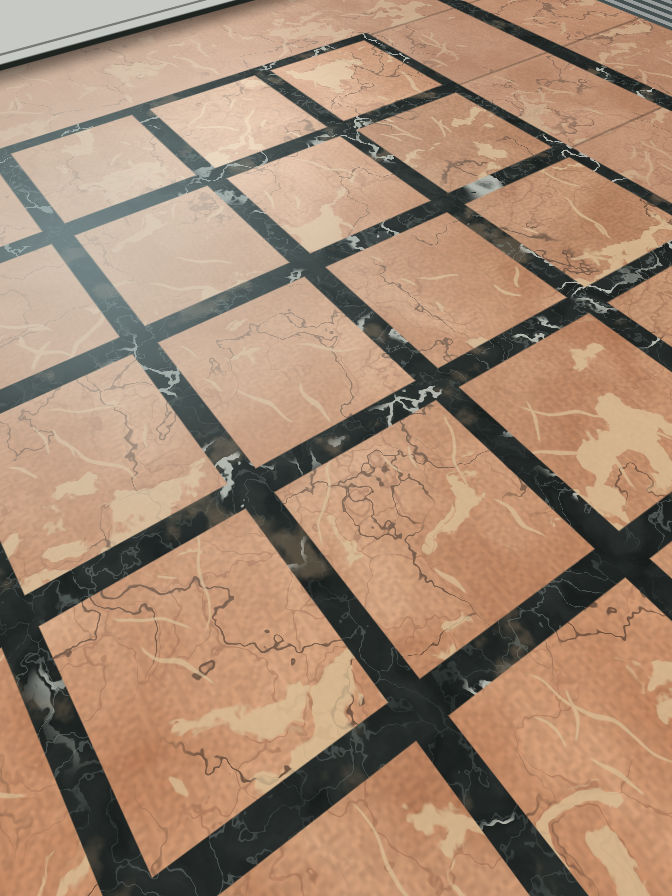
A Shadertoy shader for this texture:

```glsl
// Polished marble floor in perspective: terracotta slabs framed by a lattice of
// black veined strips, with a plain outer border and a window sheen. A homography
// maps the canvas to floor units (one slab = 1); noise and cell edges make the stone.

vec2 hash2(vec2 p) {
    p = vec2(dot(p, vec2(127.1, 311.7)), dot(p, vec2(269.5, 183.3)));
    return fract(sin(p) * 43758.5);
}

float noise(vec2 p) {
    vec2 i = floor(p), f = fract(p);
    f = f * f * (3.0 - 2.0 * f);
    return mix(mix(hash2(i).x, hash2(i + vec2(1, 0)).x, f.x),
               mix(hash2(i + vec2(0, 1)).x, hash2(i + vec2(1, 1)).x, f.x), f.y);
}

float fbm(vec2 p) {
    float sum = 0.0, amp = 0.52;
    for (int i = 0; i < 5; i++) {
        sum += amp * noise(p);
        p = mat2(1.6, 1.2, -1.2, 1.6) * p + 3.7;
        amp *= 0.5;
    }
    return sum;
}

// Second minus first nearest distance: zero along the cell borders
float cellEdge(vec2 p) {
    vec2 i = floor(p);
    float d1 = 9.0, d2 = 9.0;
    for (int y = -1; y <= 1; y++)
    for (int x = -1; x <= 1; x++) {
        vec2 c = i + vec2(x, y);
        float d = length(c + hash2(c) - p);
        d2 = min(d2, max(d1, d));
        d1 = min(d1, d);
    }
    return d2 - d1;
}

float vein(vec2 p, float width, float blur) {
    return 1.0 - smoothstep(width, width + blur, cellEdge(p));
}

// Pale calcite streaks scattered inside one slab
float streaks(vec2 f, vec2 id, float px) {
    float sum = 0.0;
    for (int i = 0; i < 6; i++) {
        vec2 r = hash2(id * 3.1 + float(i) * 7.7), s = hash2(r * 91.0 + id);
        float angle = 0.5 + 2.2 * s.x, len = 0.04 + 0.22 * s.y * s.y;
        vec2 p = f - mix(vec2(0.15), vec2(0.85), r);
        p = mat2(cos(angle), -sin(angle), sin(angle), cos(angle)) * p;
        p.y += 0.012 * sin(p.x * 25.0 + r.x * 6.0) + 0.02 * (noise(f * 14.0) - 0.5);
        float taper = max(0.0, 1.0 - abs(p.x) / len);
        float d = abs(p.y) - (0.002 + 0.009 * r.y) * taper;
        sum = max(sum, (1.0 - smoothstep(0.0, px + 0.003, d)) * smoothstep(0.0, 0.2, taper));
    }
    return sum;
}

vec3 slab(vec2 g, vec2 id, float px) {
    vec2 m = g + 7.0 * hash2(id);
    vec2 warp = vec2(fbm(m * 4.0), fbm(m * 4.0 + 9.0)) - 0.5;
    vec3 col = mix(vec3(0.64, 0.41, 0.28), vec3(0.83, 0.65, 0.51), fbm(m * 3.0 + warp));
    col *= 0.95 + 0.10 * hash2(id + 4.0).x + 0.14 * (noise(m * 70.0) - 0.5);
    // Hairlines, cracks and cream patches
    float hair = vein(m * 4.5 + warp * 2.5, 0.01, 0.03 + px * 6.0);
    col = mix(col, vec3(0.52, 0.33, 0.25), 0.35 * hair * smoothstep(0.4, 0.7, noise(m * 3.0)));
    float crack = vein(m * 1.5 + warp * 1.1, 0.006, 0.012 + px * 2.0);
    col = mix(col, vec3(0.32, 0.24, 0.19), 0.75 * crack * smoothstep(0.4, 0.65, noise(m * 2.3 + 5.0)));
    float patches = smoothstep(0.66, 0.70, fbm(m * vec2(3.0, 4.5) + warp * 2.0 + 20.0));
    return mix(col, vec3(0.85, 0.75, 0.59), max(0.75 * patches, 0.7 * streaks(g - id, id, px)));
}

vec3 strip(vec2 g, float px) {
    vec2 warp = vec2(fbm(g * 6.0), fbm(g * 6.0 + 4.0)) - 0.5;
    vec3 col = mix(vec3(0.07, 0.09, 0.085), vec3(0.19, 0.21, 0.20), fbm(g * 9.0 + warp * 3.0));
    col = mix(col, vec3(0.42, 0.36, 0.29), 0.7 * smoothstep(0.62, 0.76, fbm(g * 5.0 + 31.0)));
    float fine = vein(g * 7.0 + warp * 3.0, 0.01, 0.04 + px * 7.0);
    float bold = vein(g * 3.3 + warp * 1.2 + 8.0, 0.04, 0.05);
    col = mix(col, vec3(0.50, 0.54, 0.52), 0.55 * fine * noise(g * 4.0));
    return mix(col, vec3(0.80, 0.81, 0.77), 0.85 * bold * smoothstep(0.60, 0.75, noise(g * 4.3 + 2.0)));
}

void mainImage(out vec4 fragColor, in vec2 fragCoord) {
    vec2 uv = fragCoord / iResolution.xy;
    uv.y = 1.0 - uv.y;

    // Floor plane: x counts strips from the right border, y from the far border
    mat3 floorToView = mat3(-0.2174, 0.0394, -0.0739,
                             0.0771, 0.0554, -0.1205,
                             0.6490, 0.0485,  1.1944);
    vec3 h = inverse(floorToView) * vec3(uv, 1.0);
    vec2 g = h.xy / h.z;
    float px = 0.5 * length(fwidth(g));

    // Lattice inside the field, plus one separate outer strip
    vec2 halfWidth = mix(vec2(0.05), vec2(0.068), step(0.5, g));
    vec2 across = abs(g - round(g)) - halfWidth;
    float d = max(min(across.x, across.y), -min(g.x, g.y) - 0.05);
    d = min(d, abs(g.x + 1.03) - 0.085);
    float black = 1.0 - smoothstep(-px, px, d);

    vec3 stone = slab(g, floor(g), px);
    float outer = 1.0 - smoothstep(-px, px, min(g.x, g.y));
    stone = mix(stone, vec3(0.70, 0.55, 0.47), 0.35 * outer);
    float seam = 1.0 - smoothstep(0.004, 0.006 + px, abs(g.y - round(g.y)));
    stone *= 1.0 - 0.25 * seam * step(g.x, 0.0);

    // Daylight reflected in the polish
    vec2 s = (uv - vec2(0.12, 0.27)) * vec2(2.0, 3.2), w = (uv - vec2(0.37, 0.13)) * vec2(6.0, 9.0);
    float sheen = exp(-dot(s, s)), glare = exp(-dot(w, w));
    stone = mix(stone, vec3(0.85, 0.81, 0.76), 0.8 * sheen) + 0.10 * glare;
    vec3 dark = mix(strip(g, px), vec3(0.56, 0.64, 0.65), 0.75 * sheen * sheen);
    vec3 col = mix(stone, dark, black);

    // Pale cabinet with a shadow gap at the far left, metal track at the far right
    col *= 1.0 - 0.45 * (1.0 - smoothstep(-1.12, -0.75, g.y));
    vec3 cabinet = mix(vec3(0.78, 0.79, 0.77), vec3(0.12, 0.14, 0.13), smoothstep(-1.22, -1.18, g.y));
    cabinet *= 1.0 - 0.4 * (1.0 - smoothstep(0.01, 0.03, abs(g.y + 1.36)));
    col = mix(col, cabinet, 1.0 - smoothstep(-px, px, g.y + 1.1));
    vec3 track = mix(vec3(0.27, 0.31, 0.31), vec3(0.60, 0.62, 0.61), smoothstep(-0.3, 0.3, sin(g.x * 50.0)));
    col = mix(col, track, 1.0 - smoothstep(-px, px, g.x + 2.02));

    fragColor = vec4(clamp(col, 0.0, 1.0), 1.0);
}
```
